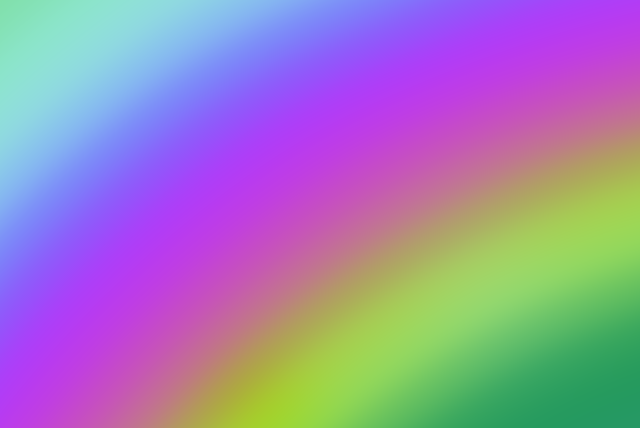
Write a WebGL 1 fragment shader that draws this background.

```glsl
precision highp float;

uniform vec2 u_resolution;

// Adds one colour to a weighted sum, strongest where the band index equals stop
void addBand(inout vec4 sum, float band, float stop, vec3 colour) {
    float offset = band - stop;
    sum += vec4(colour, 1.0) * exp(-1.7 * offset * offset);
}

float glow(vec2 p, vec2 centre, float radius) {
    vec2 d = (p - centre) / radius;
    return exp(-dot(d, d));
}

vec3 spectrum(float band) {
    vec4 sum = vec4(0.0);
    // Greens
    addBand(sum, band, 0.0, vec3(0.15, 0.60, 0.40));
    addBand(sum, band, 1.0, vec3(0.14, 0.60, 0.36));
    addBand(sum, band, 2.0, vec3(0.20, 0.64, 0.36));
    addBand(sum, band, 3.0, vec3(0.39, 0.75, 0.37));
    addBand(sum, band, 4.0, vec3(0.59, 0.86, 0.36));
    addBand(sum, band, 5.0, vec3(0.65, 0.83, 0.30));
    // Olive to magenta
    addBand(sum, band, 6.0, vec3(0.68, 0.64, 0.34));
    addBand(sum, band, 7.0, vec3(0.77, 0.43, 0.59));
    addBand(sum, band, 8.0, vec3(0.78, 0.30, 0.76));
    addBand(sum, band, 9.0, vec3(0.75, 0.23, 0.91));
    // Violet to blue
    addBand(sum, band, 10.0, vec3(0.69, 0.23, 0.98));
    addBand(sum, band, 11.0, vec3(0.56, 0.34, 0.98));
    addBand(sum, band, 12.0, vec3(0.47, 0.52, 0.98));
    // Cyan to mint
    addBand(sum, band, 13.0, vec3(0.53, 0.75, 0.94));
    addBand(sum, band, 14.0, vec3(0.57, 0.87, 0.87));
    addBand(sum, band, 15.0, vec3(0.55, 0.90, 0.80));
    addBand(sum, band, 16.0, vec3(0.51, 0.88, 0.69));
    addBand(sum, band, 17.0, vec3(0.49, 0.87, 0.62));
    return sum.rgb / sum.a;
}

void main() {
    vec2 p = gl_FragCoord.xy / u_resolution.y;

    // Wide arcs around a point beyond the lower right corner
    float radius = distance(p, vec2(2.146, -1.617));
    radius += 0.035 * smoothstep(0.3, 1.0, p.x) * smoothstep(0.6, 1.0, p.y);
    vec3 colour = spectrum((radius - 1.75) * 10.0);

    // Pale and saturated patches along the lime arc
    colour.b += 0.08 * glow(p, vec2(1.13, 0.33), 0.22);
    colour.b -= 0.14 * glow(p, vec2(0.62, 0.02), 0.16);

    gl_FragColor = vec4(clamp(colour, 0.0, 1.0), 1.0);
}
```
